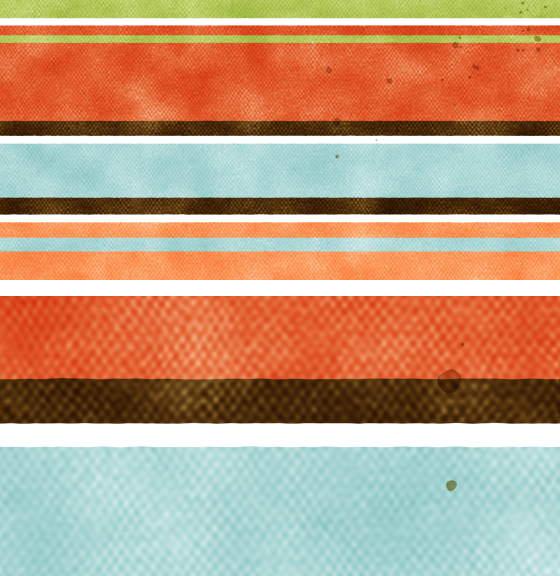
Top: the whole. Bottom: its middle third, enlarged.
Write a Shadertoy shader that draws this pattern.

```glsl
const vec3 WHITE  = vec3(1.0);
const vec3 GREEN  = vec3(0.71, 0.79, 0.37);
const vec3 RED    = vec3(0.88, 0.36, 0.18);
const vec3 BROWN  = vec3(0.28, 0.16, 0.035);
const vec3 BLUE   = vec3(0.675, 0.845, 0.84);
const vec3 ORANGE = vec3(0.98, 0.59, 0.35);

// Stripes from top to bottom; each edge closes the stripe of the same index.
const vec3 stripeColor[13] = vec3[13](GREEN, WHITE, RED, GREEN, RED, BROWN, WHITE,
                                      BLUE, BROWN, WHITE, ORANGE, BLUE, ORANGE);
const float stripeEdge[12] = float[12](0.065, 0.091, 0.126, 0.153, 0.432, 0.485,
                                       0.513, 0.706, 0.766, 0.794, 0.849, 0.898);

vec2 hash2(vec2 p) {
    p = vec2(dot(p, vec2(127.1, 311.7)), dot(p, vec2(269.5, 183.3)));
    return fract(sin(p) * 43758.5) * 2.0 - 1.0;
}

float gradientNoise(vec2 p) {
    vec2 cell = floor(p), f = fract(p);
    vec2 u = f * f * f * (f * (f * 6.0 - 15.0) + 10.0);
    vec2 e = vec2(0.0, 1.0);
    float a = dot(hash2(cell), f);
    float b = dot(hash2(cell + e.yx), f - e.yx);
    float c = dot(hash2(cell + e.xy), f - e.xy);
    float d = dot(hash2(cell + e.yy), f - e.yy);
    return mix(mix(a, b, u.x), mix(c, d, u.x), u.y);
}

float fbm(vec2 p) {
    float sum = 0.0, amplitude = 0.7;
    for (int i = 0; i < 4; i++) {
        sum += amplitude * gradientNoise(p);
        p = mat2(1.6, 1.2, -1.2, 1.6) * p + 7.3;
        amplitude *= 0.55;
    }
    return sum;
}

vec3 stripes(float depth, float pixel) {
    vec3 color = stripeColor[0];
    for (int i = 0; i < 12; i++) {
        float below = smoothstep(-pixel, pixel, depth - stripeEdge[i]);
        color = mix(color, stripeColor[i + 1], below);
    }
    return color;
}

// Staggered rows of threads, bent and unevenly pressed.
float weave(vec2 p) {
    vec2 bend = vec2(gradientNoise(p * 14.0), gradientNoise(p * 11.0 + 31.0));
    vec2 thread = p * vec2(72.0, 105.0) + bend * vec2(0.7, 1.1);
    float bumps = cos(6.2832 * thread.x) * cos(3.1416 * thread.y);
    return bumps * (0.75 + gradientNoise(p * 19.0 + 5.0));
}

// Drips, dense in the upper right corner and thinning toward the middle.
float stains(vec2 p, float pixel) {
    float cover = 0.0;
    float ragged = gradientNoise(p * 60.0) * 0.006;
    for (int i = 0; i < 26; i++) {
        float t = float(i) / 25.0;
        vec2 jitter = hash2(vec2(float(i), 4.7));
        vec2 center = mix(vec2(1.91, 0.95), vec2(1.15, 0.45), t * t)
                    + jitter * (0.05 + 0.16 * t);
        float size = abs(hash2(vec2(float(i), 9.1)).x);
        float radius = mix(0.003, 0.021, size * size) * (1.0 - 0.35 * t);
        float d = length(p - center) - radius + ragged;
        float rim = 0.8 + 0.2 * smoothstep(-0.006, 0.0, d);
        cover = max(cover, rim * smoothstep(pixel, -pixel, d));
    }
    return cover;
}

void mainImage(out vec4 fragColor, in vec2 fragCoord) {
    vec2 p = fragCoord / iResolution.y;
    float pixel = 0.75 / iResolution.y;

    float wobble = gradientNoise(p * 45.0) * 0.0015;
    vec3 color = stripes(1.0 - p.y + wobble, pixel);

    // Dye strength: a power leaves white clean and shifts only the ink.
    float fade = 0.75 * fbm(p * vec2(5.0, 6.0))
               + 0.24 * weave(p)
               + 0.35 * gradientNoise(p * vec2(85.0, 110.0));
    color = pow(color, vec3(max(0.3, 1.0 - fade)));

    // Rubbed flecks
    float rubbed = smoothstep(0.3, 0.5, gradientNoise(p * 38.0 + 3.0))
                 * smoothstep(0.15, 0.4, gradientNoise(p * 4.0 + 17.0));
    color = mix(color, WHITE, 0.3 * rubbed);

    color *= mix(WHITE, vec3(0.74, 0.62, 0.37), stains(p, pixel));
    fragColor = vec4(color, 1.0);
}
```
